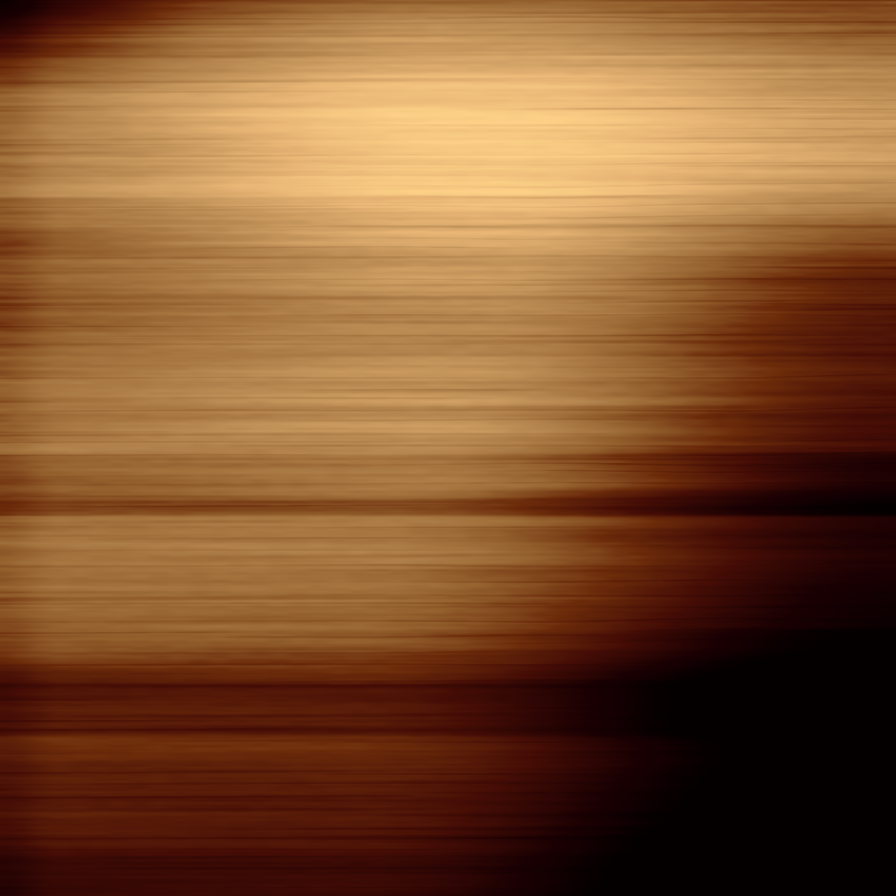
This texture is drawn by a WebGL 1 fragment shader. Its source:

```glsl
precision highp float;

uniform vec2 u_resolution;

float hash(vec2 p) {
  vec3 q = fract(vec3(p.xyx) * 0.1031);
  q += dot(q, q.yzx + 33.33);
  return fract((q.x + q.y) * q.z);
}

float noise(vec2 p) {
  vec2 cell = floor(p);
  vec2 f = fract(p);
  f = f * f * (3.0 - 2.0 * f);
  return mix(mix(hash(cell), hash(cell + vec2(1.0, 0.0)), f.x),
             mix(hash(cell + vec2(0.0, 1.0)), hash(cell + 1.0), f.x), f.y);
}

// Soft horizontal bands, brightest near the top, with a few hard seams
float bandTone(float v) {
  float tone = 0.62 + 0.37 * smoothstep(-0.02, 0.14, v);
  tone -= 0.25 * smoothstep(0.16, 0.36, v);
  tone += 0.05 * smoothstep(0.38, 0.48, v);
  tone -= 0.12 * smoothstep(0.500, 0.514, v);
  tone -= 0.10 * smoothstep(0.530, 0.570, v);
  tone += 0.12 * smoothstep(0.573, 0.578, v);
  tone -= 0.08 * smoothstep(0.600, 0.690, v);
  tone -= 0.09 * smoothstep(0.695, 0.710, v);
  tone -= 0.17 * smoothstep(0.710, 0.775, v);
  tone += 0.05 * smoothstep(0.818, 0.830, v);
  return tone - 0.16 * smoothstep(0.85, 1.0, v);
}

// Falloff toward the left edge and the lower right corner
float sideShade(float x, float v) {
  float left = 0.36 * (1.0 - smoothstep(0.0, 0.8, v)) * (1.0 - smoothstep(-0.1, 0.5, x));
  left += 0.07 * (1.0 - smoothstep(0.0, 0.07, x));
  left += 0.16 * (1.0 - smoothstep(0.0, 0.25, length(vec2(x, v * 1.6))));
  float depth = 0.16 + 0.25 * smoothstep(0.18, 0.30, v) + 0.14 * smoothstep(0.36, 0.52, v);
  float start = mix(0.56, 0.38, smoothstep(0.25, 0.7, v));
  return left + depth * smoothstep(start, 1.02, x);
}

// Stretched noise from wide streaks to fine grain
float streaks(float x, float v) {
  float sum = 0.0;
  float frequency = 28.0;
  float amplitude = 0.075;
  for (int i = 0; i < 5; i++) {
    float layer = float(i);
    sum += amplitude * (noise(vec2(x * (0.7 + layer * 0.9) + layer * 17.0, v * frequency)) - 0.5);
    frequency *= 1.85;
    amplitude *= 0.88;
  }
  return sum + 0.025 * (noise(vec2(x * 45.0, v * 330.0)) - 0.5);
}

// Sparse thin dark fibres, slightly wavy toward the right
float fibres(float x, float v) {
  float sum = 0.0;
  for (int i = 0; i < 3; i++) {
    float layer = float(i);
    float bend = 0.006 * x * noise(vec2(x * 5.0 + layer * 9.0, v * 14.0));
    float row = (v + bend) * (38.0 + layer * 23.0);
    float id = floor(row);
    float center = 0.3 + 0.4 * hash(vec2(id, layer + 3.0));
    float line = 1.0 - smoothstep(0.02, 0.13, abs(fract(row) - center));
    float presence = smoothstep(0.45, 0.8, noise(vec2(x * 2.6 + id * 7.3, id + layer * 31.0)));
    sum += line * presence;
  }
  return sum;
}

vec3 woodColor(float t) {
  vec3 color = mix(vec3(0.02, 0.0, 0.0), vec3(0.10, 0.0, 0.01), smoothstep(0.0, 0.13, t));
  color = mix(color, vec3(0.27, 0.05, 0.02), clamp((t - 0.12) / 0.15, 0.0, 1.0));
  color = mix(color, vec3(0.42, 0.17, 0.04), clamp((t - 0.27) / 0.15, 0.0, 1.0));
  color = mix(color, vec3(0.58, 0.38, 0.18), clamp((t - 0.42) / 0.16, 0.0, 1.0));
  color = mix(color, vec3(0.73, 0.55, 0.33), clamp((t - 0.58) / 0.17, 0.0, 1.0));
  color = mix(color, vec3(0.91, 0.71, 0.46), clamp((t - 0.75) / 0.17, 0.0, 1.0));
  return mix(color, vec3(0.99, 0.82, 0.53), clamp((t - 0.92) / 0.13, 0.0, 1.0));
}

void main() {
  vec2 uv = gl_FragCoord.xy / u_resolution;
  float x = uv.x;
  float v = 1.0 - uv.y;

  float tone = bandTone(v) - sideShade(x, v);
  float strength = mix(0.25, 1.0, smoothstep(0.05, 0.5, tone));
  tone += strength * (streaks(x, v) - 0.045 * fibres(x, v));

  // Dark seams across the lower half
  float seams = exp(-pow((v - 0.566) / 0.005, 2.0)) + exp(-pow((v - 0.765) / 0.003, 2.0));
  seams += exp(-pow((v - 0.816) / 0.004, 2.0)) + 0.7 * exp(-pow((v - 0.935) / 0.003, 2.0));
  tone -= 0.07 * strength * seams;

  // Warm glow right of the upper middle
  vec2 glow = (vec2(x, v) - vec2(0.54, 0.15)) / vec2(0.25, 0.10);
  tone += 0.05 * exp(-dot(glow, glow));

  gl_FragColor = vec4(woodColor(clamp(tone, 0.0, 1.05)), 1.0);
}
```
